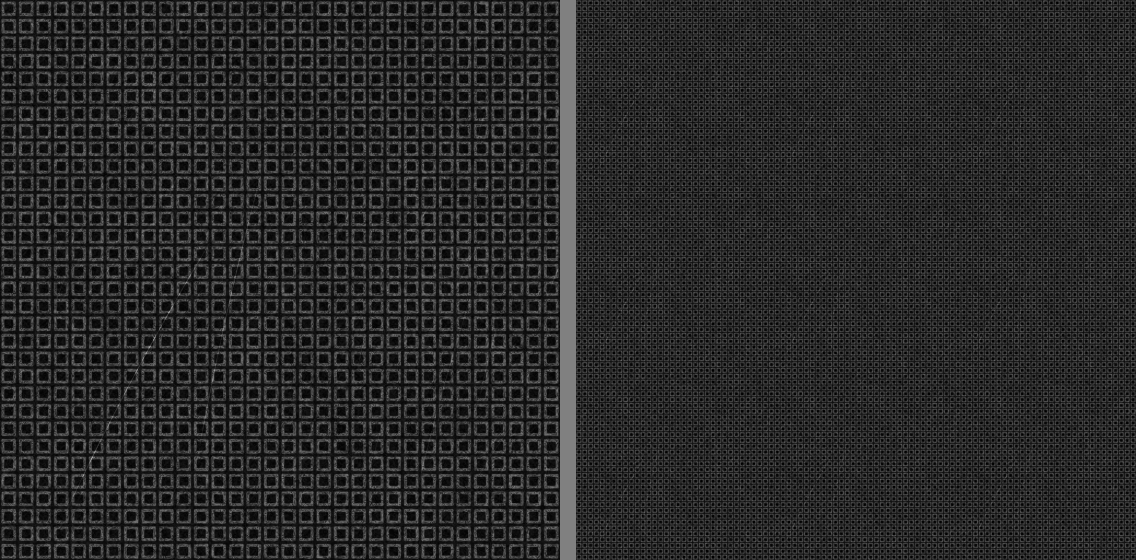
Left: one tile. Right: repeated 3 by 3.
Write a three.js fragment shader that draws this pattern.

```glsl
// Worn grid of rounded grey square rings on black, with grain, fibres and fine scratches.
varying vec2 vUv;

const float REPEATS = 32.0;
const float GRAIN_CELLS = 512.0;
const float SCRATCH_COUNT = 80.0;

float hash(vec2 p) {
  vec3 q = fract(vec3(p.xyx) * 0.1031);
  q += dot(q, q.yzx + 33.33);
  return fract((q.x + q.y) * q.z);
}

// Value noise that wraps after a whole number of cells
float wrapNoise(vec2 p, vec2 period) {
  vec2 i = floor(p);
  vec2 f = smoothstep(0.0, 1.0, p - i);
  vec2 a = mod(i, period);
  vec2 b = mod(i + 1.0, period);
  float low = mix(hash(a), hash(vec2(b.x, a.y)), f.x);
  float high = mix(hash(vec2(a.x, b.y)), hash(b), f.x);
  return mix(low, high, f.y);
}

// Noise stretched along one diagonal; whole frequencies keep it seamless
float fibres(vec2 uv, vec2 freq) {
  return wrapNoise(vec2(uv.x + uv.y, uv.x - uv.y) * freq, freq);
}

float roundedBox(vec2 p, float halfSize, float radius) {
  vec2 q = abs(p) - halfSize + radius;
  return length(max(q, 0.0)) + min(max(q.x, q.y), 0.0) - radius;
}

float fill(float dist, float softness) {
  return 1.0 - smoothstep(-softness, softness, dist);
}

// Thin, slightly bowed line that fades at its ends and wraps at the borders
float scratch(vec2 uv, vec2 center, float angle, float halfLength, float bow) {
  vec2 d = fract(uv - center + 0.5) - 0.5;
  vec2 dir = vec2(cos(angle), sin(angle));
  float along = dot(d, dir);
  float across = abs(dot(d, vec2(-dir.y, dir.x)) + bow * along * along);
  float ends = 1.0 - smoothstep(0.6 * halfLength, halfLength, abs(along));
  return ends * (1.0 - smoothstep(0.0002, 0.0017, across));
}

// Many short faint scratches, mostly steep
float shortScratches(vec2 uv) {
  float sum = 0.0;
  for (float i = 0.0; i < SCRATCH_COUNT; i++) {
    vec2 center = vec2(hash(vec2(i, 3.0)), hash(vec2(i, 17.0)));
    float angle = mix(0.75, 1.5, hash(vec2(i, 29.0)));
    float halfLength = mix(0.012, 0.075, hash(vec2(i, 41.0)));
    float strength = mix(0.2, 0.7, hash(vec2(i, 53.0)));
    sum += strength * scratch(uv, center, angle, halfLength, 0.3);
  }
  return min(sum, 1.0);
}

float longScratches(vec2 uv) {
  float sum = scratch(uv, vec2(0.24, 0.33), 1.08, 0.30, 0.10);
  sum += 0.7 * scratch(uv, vec2(0.405, 0.44), 1.35, 0.29, 0.08);
  sum += 0.4 * scratch(uv, vec2(0.79, 0.30), 1.30, 0.22, 0.10);
  return sum;
}

void main() {
  // Grain and wear
  float grain = wrapNoise(vUv * GRAIN_CELLS - 0.5, vec2(GRAIN_CELLS)) - 0.5;
  float fibre = fibres(vUv, vec2(80.0, 256.0)) + fibres(vUv, vec2(256.0, 80.0)) - 1.0;
  float patchWear = wrapNoise(vUv * 11.0, vec2(11.0)) - 0.5;
  float edgeWear = wrapNoise(vUv * 192.0, vec2(192.0)) - 0.5;

  // Square ring in each cell
  vec2 grid = vUv * REPEATS;
  vec2 cell = mod(floor(grid), REPEATS);
  vec2 p = fract(grid) - 0.5;
  float wobble = 0.045 * edgeWear + 0.025 * grain;
  float outer = fill(roundedBox(p, 0.415, 0.08) + wobble, 0.045);
  float inner = fill(roundedBox(p, 0.255, 0.07) - wobble, 0.045);
  float ring = outer * (1.0 - inner);

  // Tones
  float cellTone = 0.04 * (hash(cell + 7.0) - 0.5);
  float ringTone = 0.285 + cellTone + 0.03 * patchWear + 0.26 * grain + 0.09 * fibre;
  float groundTone = mix(0.064, 0.046, inner) + 0.055 * grain + 0.035 * fibre;
  float tone = mix(groundTone, ringTone, ring);

  // Scratches show most on the raised rings
  float broken = 0.35 + 0.65 * wrapNoise(vUv * 64.0, vec2(64.0));
  float marks = 0.17 * shortScratches(vUv) + 0.36 * longScratches(vUv);
  tone += marks * broken * mix(0.5, 1.0, ring);

  gl_FragColor = vec4(vec3(clamp(tone, 0.015, 0.7)), 1.0);
}
```
